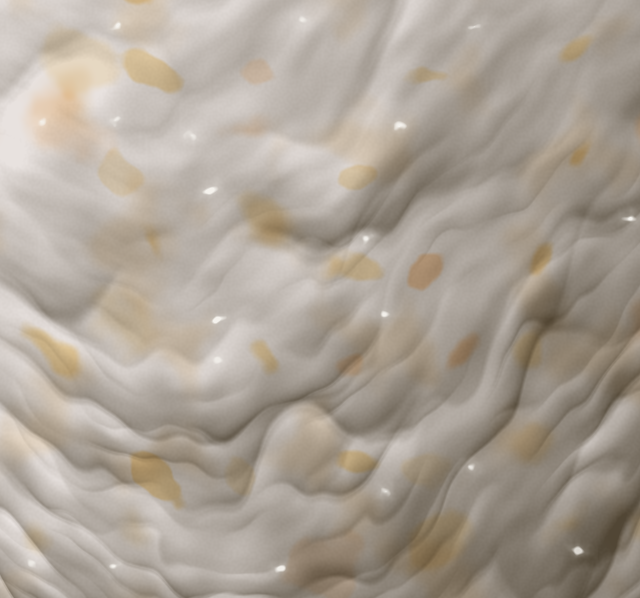
Reproduce this texture procedurally as a Shadertoy shader.

```glsl
// A creamy wrinkled film: overlapping folds sag in wide arcs, lit from the upper left.
// Sawtooth profiles along a warped arc coordinate give sharp creases under soft crests;
// jittered cells scatter pale ochre flakes and small wet glints over the relief.

#define SHADE_COLOR vec3(0.30, 0.26, 0.195)
#define LIGHT_COLOR vec3(0.865, 0.84, 0.825)
#define OCHRE_TINT vec3(0.98, 0.89, 0.69)
#define ORANGE_TINT vec3(1.00, 0.86, 0.70)
#define STAIN_TINT vec3(0.97, 0.93, 0.86)
#define BROAD_FOLDS 3.2
#define MIDDLE_FOLDS 6.5
#define FINE_FOLDS 14.0
#define FLAKE_CELLS 6.0
#define GLINT_CELLS 7.0
#define RELIEF 0.5
#define GRAIN 0.02

vec2 hash2(vec2 p) {
    vec3 q = fract(p.xyx * vec3(0.1031, 0.1030, 0.0973));
    q += dot(q, q.yzx + 33.33);
    return fract((q.xx + q.yz) * q.zy);
}

float cornerSlope(vec2 cell, vec2 offset) {
    float angle = 6.2832 * hash2(cell).x;
    return dot(vec2(cos(angle), sin(angle)), offset);
}

float gradientNoise(vec2 p) {
    vec2 i = floor(p), f = p - i;
    vec2 w = f * f * f * (f * (f * 6.0 - 15.0) + 10.0);
    vec2 e = vec2(1.0, 0.0);
    float low = mix(cornerSlope(i, f), cornerSlope(i + e, f - e), w.x);
    float high = mix(cornerSlope(i + e.yx, f - e.yx), cornerSlope(i + 1.0, f - 1.0), w.x);
    return 1.4 * mix(low, high, w.y);
}

float fbm(vec2 p) {
    float sum = 0.0, gain = 0.6;
    for (int i = 0; i < 3; i++) {
        sum += gain * gradientNoise(p);
        p = mat2(1.6, 1.2, -1.2, 1.6) * p + 17.3;
        gain *= 0.42;
    }
    return sum;
}

// Bends the canvas so that level lines sag left of the middle and rise steeply to the right
vec2 arcCoords(vec2 p) {
    float x = p.x - 0.42 + 0.22 * p.y;
    float sag = 0.85 * sqrt(x * x + 0.02);
    return vec2(p.x, p.y - sag + 0.07 * fbm(p * 3.2 + 4.0));
}

// Lit crest below each crease, soft shadow above it; every fold fades along its length
float foldLight(vec2 q, float count, float edge, float seed) {
    float phase = q.y * count + 1.2 * fbm(vec2(q.x * (2.0 + 0.3 * count), q.y * count * 0.35) + seed);
    float id = floor(phase), f = phase - id;
    float run = gradientNoise(vec2(q.x * (1.5 + 0.45 * count), id * 7.37 + seed));
    float strength = smoothstep(-0.3, 0.45, run);
    float shadow = exp(-5.0 * f) * smoothstep(0.0, edge, f);
    float crest = smoothstep(0.4, 0.88, f) * (1.0 - smoothstep(1.0 - edge, 1.0, f));
    return strength * (0.26 * crest - 0.58 * shadow);
}

// Film thickness for the soft directional shading
float filmHeight(vec2 p, vec2 q) {
    return 0.5 * fbm(p * 4.0 + 9.0) + 0.4 * fbm(q * vec2(5.0, 11.0) + 2.0);
}

// Tints the film where stretched, wobbly flakes lie in it
vec3 flakeTint(vec2 p) {
    vec3 tint = vec3(1.0);
    vec2 g = p * FLAKE_CELLS, base = floor(g);
    float wobble = 0.3 * fbm(p * 13.0);
    for (int k = 0; k < 9; k++) {
        vec2 cell = base + vec2(k % 3, k / 3) - 1.0;
        vec2 place = hash2(cell + 31.0), kind = hash2(cell + 73.0), form = hash2(cell + 127.0);
        vec2 d = g - cell - 0.2 - 0.6 * place;
        float angle = mix(-0.9, 0.9, smoothstep(0.1, 0.9, cell.x / FLAKE_CELLS)) + form.x - 0.5;
        float c = cos(angle), s = sin(angle);
        d = vec2(c * d.x + s * d.y, (c * d.y - s * d.x) * mix(1.3, 2.4, form.y));
        float dist = length(d) - 0.13 - 0.3 * kind.x * kind.x + wobble;
        float soft = mix(0.04, 0.18, place.y);
        float cover = (1.0 - smoothstep(-soft, soft, dist)) * step(0.35, kind.y);
        vec3 hue = mix(OCHRE_TINT, ORANGE_TINT, step(0.82, form.x));
        tint *= mix(vec3(1.0), hue, cover * mix(0.4, 1.0, form.y));
    }
    return tint;
}

// Small ragged highlights on a few cells
float glints(vec2 p) {
    vec2 g = p * GLINT_CELLS, cell = floor(g);
    vec2 place = hash2(cell + 211.0), kind = hash2(cell + 307.0);
    vec2 d = g - cell - 0.2 - 0.6 * place;
    d.y = d.y * 1.4 - d.x * (kind.x - 0.5);
    float dist = length(d) + 0.07 * gradientNoise(p * 70.0);
    float core = 1.0 - smoothstep(0.0, 0.075, dist);
    return step(0.72, kind.y) * (mix(0.5, 1.0, kind.x) * core + 0.2 * exp(-dist * dist * 60.0));
}

void mainImage(out vec4 fragColor, in vec2 fragCoord) {
    vec2 p = fragCoord / iResolution.y;
    vec2 q = arcCoords(p);

    // Falloff from the bright upper left to the dim lower right
    float light = 1.03 - 0.40 * p.x - 0.28 * (1.0 - p.y);

    // Broad folds everywhere, tighter wrinkles toward the bottom and right
    float tight = 1.0 - smoothstep(0.3, 0.85, p.y - 0.4 * (p.x - 0.5));
    light += 0.75 * foldLight(q, BROAD_FOLDS, mix(0.04, 0.12, p.y), 3.0);
    light += mix(0.25, 0.75, tight) * foldLight(q, MIDDLE_FOLDS, mix(0.06, 0.16, p.y), 23.0);
    light += 0.6 * tight * foldLight(q, FINE_FOLDS, 0.13, 41.0);

    // Slope toward the light
    vec2 toLight = vec2(-0.015, 0.02);
    vec2 ahead = p + toLight;
    light += RELIEF * (filmHeight(p, q) - filmHeight(ahead, arcCoords(ahead)));
    light += 0.08 * fbm(p * 6.0 + 55.0) + GRAIN * gradientNoise(p * 190.0);

    // Film colour, faint stains, flakes and wet spots
    vec3 color = mix(SHADE_COLOR, LIGHT_COLOR, clamp(light, 0.04, 1.08));
    color *= mix(vec3(1.0), STAIN_TINT, smoothstep(0.05, 0.4, fbm(p * 6.0 + 83.0)));
    color *= flakeTint(p);
    color = mix(color, vec3(0.96, 0.95, 0.93), clamp(glints(p), 0.0, 1.0));
    fragColor = vec4(color, 1.0);
}
```
